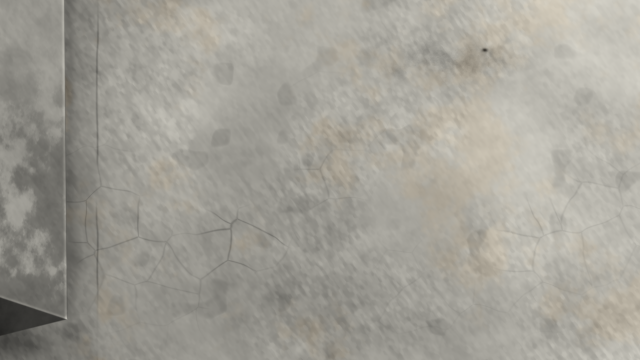
A WebGL 1 fragment shader for this texture:

```glsl
precision highp float;
uniform vec2 u_resolution;

const vec3 WARM_GREY = vec3(1.012, 1.0, 0.952);
const vec3 RUST_TINT = vec3(0.02, 0.0, -0.025);

vec2 hash2(vec2 p) {
  p = mod(p, 289.0);
  return fract(sin(vec2(dot(p, vec2(127.1, 311.7)), dot(p, vec2(269.5, 183.3)))) * 4375.85);
}

vec2 rotate(vec2 p, float angle) {
  float c = cos(angle), s = sin(angle);
  return vec2(c * p.x + s * p.y, c * p.y - s * p.x);
}

// Smooth cellular noise: random cell tones blended by distance, centred on 0
float blotch(vec2 p) {
  vec2 cell = floor(p), f = fract(p);
  float tone = 0.0, total = 0.0;
  for (float j = -1.0; j <= 1.0; j++) {
    for (float i = -1.0; i <= 1.0; i++) {
      vec2 h = hash2(cell + vec2(i, j));
      vec2 d = vec2(i, j) + 0.2 + 0.6 * h - f;
      float w = exp(-5.0 * dot(d, d));
      tone += w * hash2(cell + vec2(i, j) + 57.0).x;
      total += w;
    }
  }
  return tone / total - 0.5;
}

float layered(vec2 p) {
  float sum = 0.0, amp = 1.0;
  for (int i = 0; i < 5; i++) {
    sum += amp * blotch(p);
    p = rotate(p, 0.9) * 2.1 + 17.3;
    amp *= 0.58;
  }
  return sum;
}

// Distance to the nearest border between cells
float cellBorder(vec2 p) {
  vec2 cell = floor(p), f = fract(p), nearest = vec2(0.0);
  float best = 9.0, border = 9.0;
  for (float j = -1.0; j <= 1.0; j++) {
    for (float i = -1.0; i <= 1.0; i++) {
      vec2 d = vec2(i, j) + hash2(cell + vec2(i, j)) - f;
      if (dot(d, d) < best) { best = dot(d, d); nearest = d; }
    }
  }
  for (float j = -2.0; j <= 2.0; j++) {
    for (float i = -2.0; i <= 2.0; i++) {
      vec2 d = vec2(i, j) + hash2(cell + vec2(i, j)) - f;
      vec2 gap = d - nearest;
      if (dot(gap, gap) > 0.0001) border = min(border, dot(0.5 * (d + nearest), normalize(gap)));
    }
  }
  return border;
}

float line(float d, float width) {
  return exp(-d * d / (width * width));
}

float spot(vec2 p, vec2 centre, vec2 radius) {
  vec2 d = (p - centre) / radius;
  return exp(-dot(d, d));
}

// Slanted trowel marks
float trowelGrain(vec2 p) {
  vec2 q = rotate(p, -0.95);
  return 0.6 * blotch(q * vec2(32.0, 85.0)) + 0.5 * blotch(q * vec2(75.0, 130.0) + 31.0);
}

float cracks(vec2 p) {
  vec2 warp = 0.025 * vec2(blotch(p * 13.0), blotch(p * 13.0 + 40.0));
  float border = cellBorder((p + warp) * vec2(7.5, 9.0)) / 8.0;
  float band = spot(p, vec2(0.85, 0.42), vec2(0.75, 0.24));
  float broken = smoothstep(-0.12, 0.25, blotch(p * 5.0 + 8.0));
  return line(border, 0.0028) * band * broken;
}

float floorTone(vec2 p, float stain) {
  float light = 0.52 + 0.08 * p.x + 0.085 * p.y + 0.055 * smoothstep(1.15, 1.8, p.x);
  float rough = 0.6 + 0.9 * smoothstep(-0.2, 0.3, blotch(p * 4.0 + 5.0));
  float tone = light + 0.10 * stain + 0.085 * rough * trowelGrain(p);
  tone -= 0.13 * cracks(p);
  // Worn dark patch and small pits
  float worn = spot(p, vec2(1.24, 0.83), vec2(0.2, 0.07));
  tone -= worn * (0.045 + 0.16 * max(layered(p * 16.0), 0.0));
  tone -= 0.05 * smoothstep(0.28, 0.42, blotch(p * 17.0 + 3.0));
  tone -= 0.4 * spot(p, vec2(1.347, 0.861), vec2(0.008, 0.005));
  // Darker strip and long joint next to the block
  float joint = 0.27 + 0.006 * blotch(vec2(3.0, p.y * 14.0));
  tone -= 0.065 * (1.0 - smoothstep(0.22, 0.31, p.x));
  tone -= 0.12 * line(p.x - joint, 0.003) * smoothstep(-0.25, 0.25, blotch(vec2(9.0, p.y * 9.0)));
  tone -= 0.09 * line(p.x - 0.188, 0.022) * smoothstep(0.06, 0.14, p.y);
  return tone - 0.22 * spot(p, vec2(0.0, 0.05), vec2(0.12, 0.05));
}

float blockTone(vec2 p, float edge) {
  float flakes = layered(p * vec2(11.0, 8.0) + 21.0);
  float worn = 1.0 - smoothstep(0.4, 0.95, p.y);
  float tone = 0.5 + 0.08 * p.y + 0.07 * flakes;
  tone += worn * (0.13 * smoothstep(-0.15, 0.3, flakes) - 0.075);
  tone -= 0.05 * spot(p, vec2(0.06, 0.6), vec2(0.13, 0.12));
  return tone + 0.05 * trowelGrain(p) + 0.09 * line(p.x - edge + 0.004, 0.004);
}

void main() {
  vec2 p = gl_FragCoord.xy / u_resolution.y;
  float soft = 0.0028;
  float stain = layered(p * vec2(3.2, 4.0) + 2.0);

  // Block face and its shadowed underside
  float edge = 0.188 - 0.009 * p.y;
  float rim = 0.174 - 0.33 * p.x;
  float foot = 0.067 + 0.25 * p.x;
  float inside = 1.0 - smoothstep(edge - soft, edge + soft, p.x);
  float face = inside * smoothstep(rim - soft, rim + soft, p.y);
  float under = inside * smoothstep(foot - soft, foot + soft, p.y);

  float shade = 0.16 + 0.35 * p.x + 0.05 * layered(p * 14.0);
  float tone = mix(floorTone(p, stain), shade, under);
  tone = mix(tone, blockTone(p, edge), face);
  tone += 0.08 * inside * line(p.y - rim - 0.003, 0.004);

  float rust = smoothstep(0.05, 0.5, layered(p * 5.0 + 60.0)) * (1.0 - inside);
  gl_FragColor = vec4(tone * WARM_GREY + rust * RUST_TINT, 1.0);
}
```
